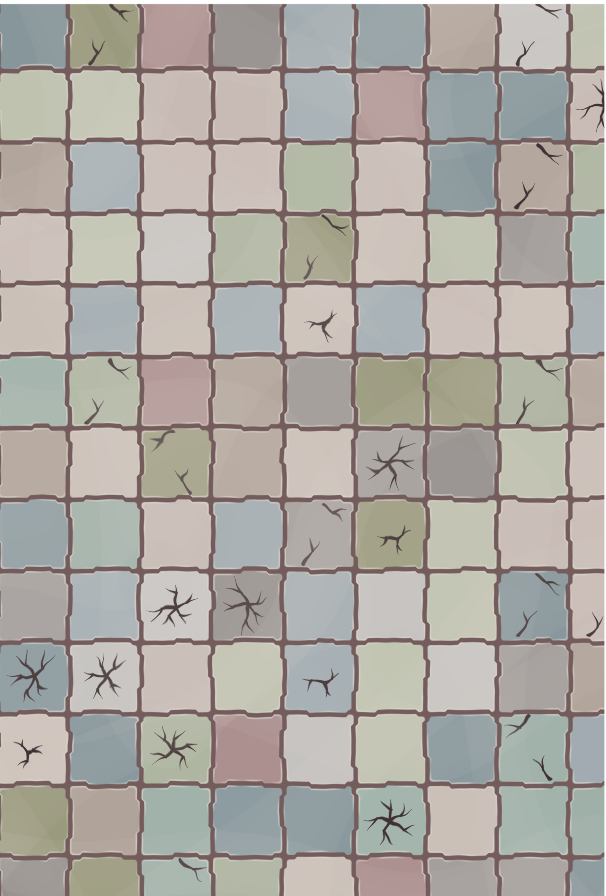
Give the GLSL for this texture, as a Shadertoy shader.

```glsl
// Weathered pastel square tiles with jogged brown joints, cracks and soft sheen
#define PITCH 0.0798                  // tile size, in canvas heights
#define ORIGIN vec2(0.0768, 0.0443)   // one joint crossing
#define JOINT 0.031                   // half joint width, in tiles
#define JOG 0.036                     // sideways step of a joint
#define RIM 0.022                     // pale rim width
#define CRACKED 0.2                   // share of cracked tiles
#define SHEEN 0.13                    // strength of the curved bands
#define MARGIN vec2(0.0018, 0.0045)   // white strip at right and top
#define JOINT_COLOR vec3(0.45, 0.36, 0.355)
#define CRACK_COLOR vec3(0.25, 0.19, 0.20)
#define RIM_COLOR vec3(0.86, 0.84, 0.81)

// Ordered from the most to the least frequent
const vec3 PALETTE[13] = vec3[13](
    vec3(.79, .74, .72), vec3(.80, .76, .73), vec3(.70, .65, .61),
    vec3(.76, .77, .70), vec3(.64, .68, .70), vec3(.78, .77, .76),
    vec3(.63, .70, .67), vec3(.64, .62, .61), vec3(.68, .71, .63),
    vec3(.54, .60, .62), vec3(.58, .56, .55), vec3(.61, .61, .50),
    vec3(.67, .56, .56));

float hash(vec2 p) {
    vec3 q = fract(p.xyx * 0.1031);
    q += dot(q, q.yzx + 33.33);
    return fract((q.x + q.y) * q.z);
}

vec2 polar(float angle) { return vec2(cos(angle), sin(angle)); }

float cornerGradient(vec2 cell, vec2 offset) {
    return dot(polar(6.2832 * hash(cell + 91.0)), offset);
}

float gradientNoise(vec2 p) {
    vec2 i = floor(p), f = p - i;
    vec2 u = f * f * f * (f * (f * 6.0 - 15.0) + 10.0);
    vec2 e = vec2(1, 0);
    return mix(mix(cornerGradient(i, f), cornerGradient(i + e, f - e), u.x),
               mix(cornerGradient(i + e.yx, f - e.yx), cornerGradient(i + 1.0, f - 1.0), u.x), u.y);
}

// Sideways offset of a joint at position t along one tile edge
float jog(float t, vec2 seed) {
    float start = 0.16 + 0.38 * hash(seed + 3.0);
    float end = 0.70 + 0.20 * hash(seed + 17.0);
    float plateau = smoothstep(start - 0.025, start + 0.025, t)
                  - smoothstep(end - 0.025, end + 0.025, t);
    float side = hash(seed + 41.0) < 0.65 ? 1.0 : -1.0;
    float wobble = gradientNoise(vec2(t * 4.0, hash(seed) * 50.0)) * t * (1.0 - t);
    return side * JOG * (plateau - 0.4) + 0.07 * wobble;
}

// Line that thins from a to b
float taper(vec2 p, vec2 a, vec2 b, float radius) {
    vec2 ab = b - a;
    float h = clamp(dot(p - a, ab) / dot(ab, ab), 0.0, 1.0);
    return length(p - a - ab * h) - radius * (1.05 - h);
}

// Crack arm with one side branch
float crackArm(vec2 p, vec2 root, float angle, float len) {
    vec2 bend = root + polar(angle) * len * 0.5;
    float trunk = taper(p, root, root + polar(angle) * len, 0.025);
    return min(trunk, taper(p, bend, bend + polar(angle + 0.85) * len * 0.5, 0.02));
}

// Three kinds: star, pair of forks, small chip
float cracks(vec2 p, vec2 id) {
    float kind = hash(id + 211.0), d = 1.0;
    if (hash(id + 307.0) < 0.3) p.x = -p.x;
    p += 0.07 * vec2(gradientNoise(p * 5.0 + id * 7.3), gradientNoise(p * 5.0 - id * 5.7));
    for (int i = 0; i < 5; i++) {
        float k = float(i), r = hash(id + k * 13.0);
        if (kind < 0.38) {
            d = min(d, crackArm(p, vec2(0), 0.2 + k * 1.257 + 0.6 * r, 0.27 + 0.17 * r));
        } else if (kind < 0.75) {
            if (i < 2) d = min(d, crackArm(p, mix(vec2(0.06, 0.44), vec2(-0.22, -0.42), k),
                                           mix(-0.75, 0.95, k), 0.34 + 0.08 * r));
        } else if (i < 3) {
            d = min(d, crackArm(p, vec2(0.08, -0.06), 0.5 + k * 2.1 + 0.5 * r, 0.2 + 0.1 * r));
        }
    }
    return d;
}

// Broad curved bands with clean edges
float sheen(vec2 p) {
    float total = 0.0;
    for (int i = 0; i < 3; i++) {
        float k = float(i);
        float warp = gradientNoise(p * 2.6 + k * 19.0);
        float wave = sin(dot(p, polar(0.5 + k * 0.9)) * (15.0 + 5.0 * k) + 7.0 * warp);
        total += smoothstep(0.25, 0.29, wave) * (0.55 + 0.45 * wave) / 3.0;
    }
    return total;
}

void mainImage(out vec4 fragColor, in vec2 fragCoord) {
    vec2 p = fragCoord / iResolution.y;
    vec2 q = (p - ORIGIN) / PITCH;
    float aa = 0.75 / (iResolution.y * PITCH);

    // Nearest joints and the tile between them
    vec2 nearest = floor(q + 0.5), cell = floor(q), f = q - cell;
    vec2 offset = vec2(jog(f.y, vec2(nearest.x, cell.y) + 120.0),
                       jog(f.x, vec2(cell.x, nearest.y) + 260.0));
    vec2 across = q - nearest - offset;
    vec2 id = nearest + step(0.0, across) - 1.0 + 50.0;
    vec2 local = q - (id - 50.0) - 0.5;

    // Tile colour
    int index = int(13.0 * pow(hash(id * 1.7 + 5.0), 1.25));
    vec3 color = PALETTE[index] + 0.025 * (hash(id + 71.0) - 0.5);

    // Joint distance with rounded corners, and the rim beside it
    vec2 a = abs(across);
    float blend = max(0.05 - abs(a.x - a.y), 0.0);
    float d = min(a.x, a.y) - blend * blend * 5.0 - JOINT;
    float worn = smoothstep(-0.25, 0.25, gradientNoise(q * 3.0));
    color = mix(color, RIM_COLOR, 0.65 * worn * (1.0 - smoothstep(RIM - aa, RIM + aa, d)));

    if (hash(id + 157.0) < CRACKED)
        color = mix(color, CRACK_COLOR, 1.0 - smoothstep(-aa, aa, cracks(local, id)));
    color = mix(color, vec3(0.87, 0.84, 0.81), SHEEN * 2.0 * sheen(p));
    color = mix(color, JOINT_COLOR, 1.0 - smoothstep(-aa, aa, d));

    // White strip at right and top
    vec2 inside = vec2(iResolution.x / iResolution.y, 1.0) - MARGIN - p;
    float edge = min(inside.x, inside.y) / PITCH;
    fragColor = vec4(mix(vec3(1), color, smoothstep(-aa, aa, edge)), 1.0);
}
```
